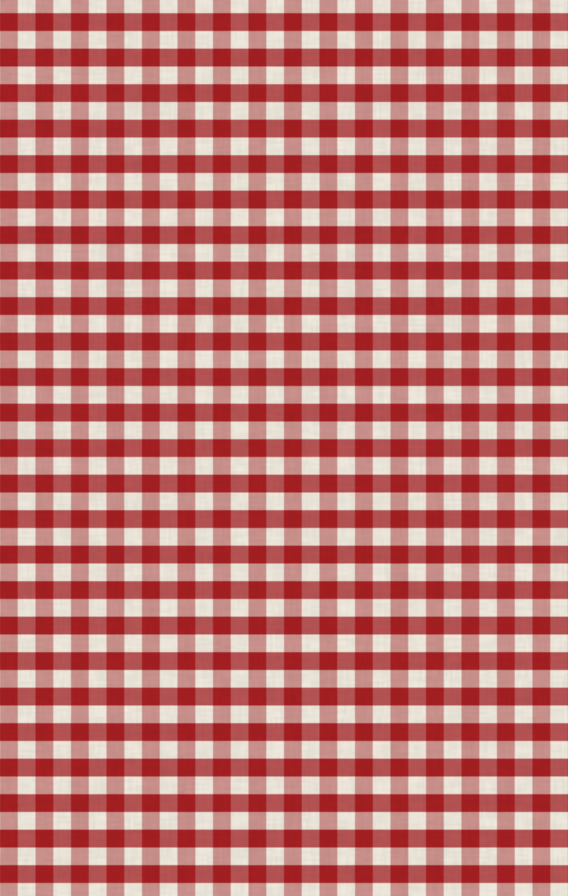
This pattern is drawn by a Shadertoy shader. Its source:

```glsl
// Red and cream gingham cloth: equal vertical and horizontal bands cross in
// square checks. Two soft periodic stripe masks blend four check colours,
// then smooth noise stretched along each yarn adds a faint woven grain.

const float REPEATS_ACROSS = 16.0;
const float FIRST_BAND_FROM_TOP = 0.372;  // in repeats
const float THREADS_PER_REPEAT = 14.0;
const float EDGE_SOFTNESS = 0.03;         // in repeats

const vec3 CREAM    = vec3(0.91, 0.89, 0.84);
const vec3 PINK     = vec3(0.78, 0.56, 0.54);
const vec3 ROSE     = vec3(0.70, 0.32, 0.32);
const vec3 DEEP_RED = vec3(0.63, 0.12, 0.13);

float hash(vec2 p) {
    vec3 q = fract(p.xyx * 0.1031);
    q += dot(q, q.yzx + 33.33);
    return fract((q.x + q.y) * q.z);
}

float valueNoise(vec2 p) {
    vec2 cell = floor(p);
    vec2 f = fract(p);
    f = f * f * (3.0 - 2.0 * f);
    float low  = mix(hash(cell), hash(cell + vec2(1, 0)), f.x);
    float high = mix(hash(cell + vec2(0, 1)), hash(cell + vec2(1, 1)), f.x);
    return mix(low, high, f.y);
}

// Band covering the first half of every repeat on both axes.
vec2 bandMask(vec2 p, float blur) {
    vec2 fromCentre = abs(fract(p + 0.25) - 0.5);
    return 1.0 - smoothstep(0.25 - blur, 0.25 + blur, fromCentre);
}

vec3 gingham(vec2 bands) {
    vec3 lightRow = mix(CREAM, PINK, bands.x);
    vec3 darkRow  = mix(ROSE, DEEP_RED, bands.x);
    return mix(lightRow, darkRow, bands.y);
}

// Signed brightness variation from crossing warp and weft yarns.
float weaveGrain(vec2 p) {
    vec2 thread = p * THREADS_PER_REPEAT;
    float warp = valueNoise(thread * vec2(1.0, 0.2));
    float weft = valueNoise(thread * vec2(0.2, 1.0) + 57.0);
    return warp + weft - 1.0;
}

void mainImage(out vec4 fragColor, in vec2 fragCoord) {
    // One unit is one repeat; y runs down from the top edge.
    float scale = REPEATS_ACROSS / iResolution.x;
    vec2 p = vec2(fragCoord.x, iResolution.y - fragCoord.y) * scale;
    p.y -= FIRST_BAND_FROM_TOP;

    float blur = max(EDGE_SOFTNESS, 0.75 * scale);
    vec3 colour = gingham(bandMask(p, blur));
    colour *= 1.0 + 0.035 * weaveGrain(p);

    fragColor = vec4(clamp(colour, 0.0, 1.0), 1.0);
}
```
